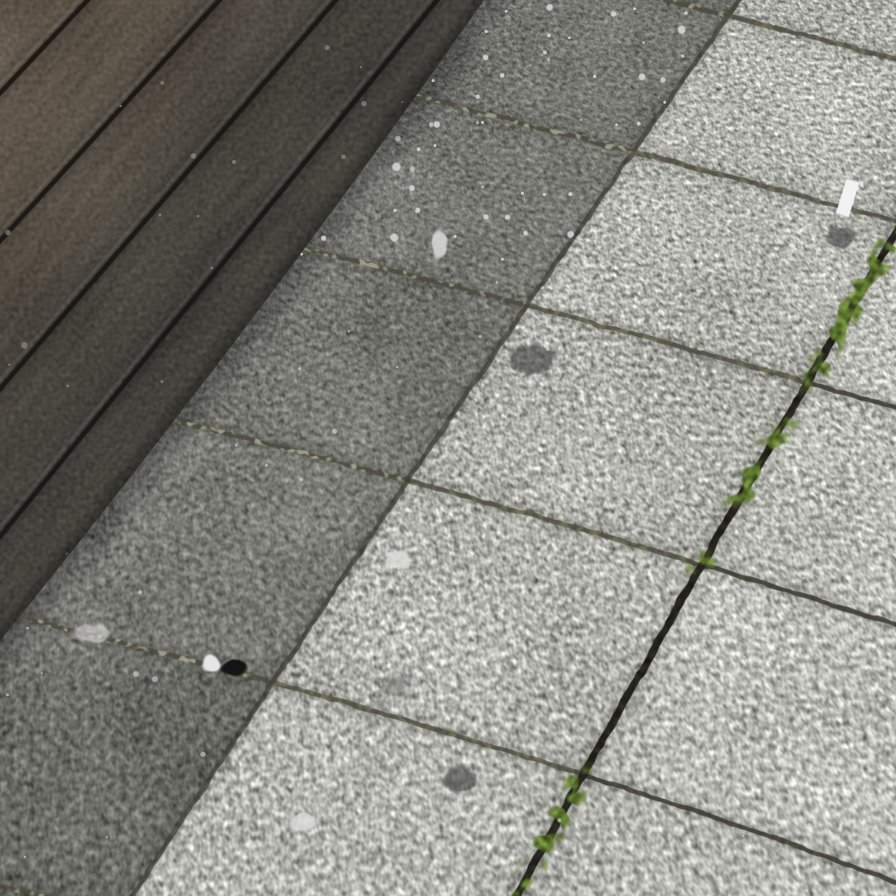
Reproduce this texture procedurally as a WebGL 1 fragment shader.

```glsl
precision highp float;
// Weathered concrete paving slabs with mossy joints beside a dark timber wall.
#define GRAIN_SCALE 165.0
#define JOINT_WIDTH 0.0026
#define GAP_WIDTH 0.0042
#define LIGHT_SLAB vec3(0.695, 0.695, 0.675)
#define SHADE_SLAB vec3(0.475, 0.475, 0.455)
#define WOOD_HIGH vec3(0.375, 0.335, 0.29)
#define WOOD_LOW vec3(0.265, 0.26, 0.235)
#define MOSS vec3(0.37, 0.48, 0.17)
#define SOIL vec3(0.19, 0.18, 0.14)

uniform vec2 u_resolution;

vec2 hash2(vec2 p) {
  return fract(sin(vec2(dot(p, vec2(127.1, 311.7)), dot(p, vec2(269.5, 183.3)))) * 43758.5);
}

float corner(vec2 cell, vec2 f, vec2 o) {
  return dot(hash2(cell + o) * 2.0 - 1.0, f - o);
}

// Gradient noise, centred on zero
float noise(vec2 p) {
  vec2 i = floor(p), f = fract(p), w = f * f * (3.0 - 2.0 * f), e = vec2(1, 0);
  return mix(mix(corner(i, f, e.yy), corner(i, f, e.xy), w.x),
             mix(corner(i, f, e.yx), corner(i, f, e.xx), w.x), w.y);
}

// Randomly placed flecks, one per occupied cell
float flecks(vec2 p, float scale, float density) {
  vec2 q = p * scale, cell = floor(q), r = hash2(cell + 17.0);
  float radius = 0.07 + 0.16 * r.y * r.y;
  vec2 d = fract(q) - 0.3 - 0.4 * hash2(cell + 5.0);
  return step(r.x, density) * (1.0 - smoothstep(radius * 0.6, radius * 1.2, length(d)));
}

// Irregular stain: centre in xy, radii in zw
float blot(vec2 p, vec4 s) {
  return 1.0 - smoothstep(0.75, 1.15, length((p - s.xy) / s.zw) + 0.5 * noise(p * 75.0));
}

float band(float y, float lo, float hi) {
  return smoothstep(lo - 0.012, lo + 0.008, y) * (1.0 - smoothstep(hi - 0.008, hi + 0.012, y));
}

float stroke(float d, float halfWidth, float px) {
  return 1.0 - smoothstep(halfWidth - px, halfWidth + px, abs(d));
}

// Long edges as x for a given depth y, measured from the top
float wallFoot(float y) { return 0.54 - 0.7 * y - 0.077 * y * y; }
float shadeEdge(float y) { y -= 0.0104; return 0.818 - 0.704 * y + 0.027 * y * y; }
float mossEdge(float y) { y -= 0.26; return 1.0 - 0.6 * y + 0.038 * y * y; }

vec3 timber(vec2 p, float px) {
  float height = wallFoot(p.y) - p.x;
  vec2 along = vec2(dot(p, vec2(0.66, -0.75)), dot(p, vec2(0.75, 0.66)));
  vec3 col = mix(WOOD_LOW, WOOD_HIGH, smoothstep(0.08, 0.45, height));
  col *= 1.0 + 0.16 * noise(along * vec2(12, 90)) + 0.2 * noise(along * vec2(6, 14));
  col += 0.09 * noise(p * 190.0);
  // Grooves between boards
  for (int i = 0; i < 4; i++) {
    float n = float(i);
    vec2 inv = 1.0 / vec2(0.098 + 0.147 * n - 0.0085 * n * (n - 1.0), 0.104 + 0.165 * n);
    float d = (dot(p, inv) - 1.0) / length(inv);
    col *= 1.0 - 0.28 * exp(-abs(d) * 110.0);
    col = mix(col, vec3(0.09, 0.085, 0.075), 0.9 * stroke(d, 0.0026, px));
    col += 0.06 * stroke(d + 0.0065, 0.002, px);
  }
  col = mix(col, vec3(0.6), 0.6 * flecks(p, 48.0, 0.05));
  return col * (0.72 + 0.28 * smoothstep(0.0, 0.025, height));
}

vec3 paving(vec2 p, float px) {
  float wobble = 0.003 * noise(p * 38.0) + 0.0015 * noise(p * 110.0);
  float dShade = (p.x - shadeEdge(p.y)) * 0.82 + wobble;
  float dMoss = (p.x - mossEdge(p.y)) * 0.86 + wobble;
  float lit = smoothstep(-0.002, 0.003, dShade), right = step(0.0, dMoss);

  // Cross joints: nearest distance and slab row
  float row = 0.0, dCross = 1.0;
  for (int i = 0; i < 6; i++) {
    float k = float(i), v = k - 3.0;
    float y0 = 0.5365 + 0.2094 * v / (1.0 - 0.0703 * v), dx = p.x - shadeEdge(y0);
    float d = (p.y - y0 - (0.255 + 0.005 * k) * dx - 0.016 * k * dx * dx) * 0.965 + wobble;
    row += step(0.0, d);
    dCross = min(dCross, abs(d));
  }

  // Slab tone and aggregate grain, coarser towards the front
  vec2 g = p / (0.8 + 0.35 * p.y) * GRAIN_SCALE;
  float grain = noise(g * vec2(0.85, 1.1)) + 0.7 * noise(g * 1.75 + 31.0);
  float tone = 0.05 * hash2(vec2(row, step(0.0, dShade) + right)).x - 0.025 + 0.02 * right;
  tone += 0.07 * noise(p * 7.0) + 0.06 * noise(p * 23.0);
  tone -= 0.05 * (1.0 - lit) * smoothstep(0.68, 0.8, p.y);
  vec3 col = mix(SHADE_SLAB, LIGHT_SLAB, lit) + tone + grain * mix(0.25, 0.42, lit);
  col *= 0.72 + 0.28 * smoothstep(0.0, 0.05, p.x - wallFoot(p.y));

  // Gum and pale droppings
  float gum = max(blot(p, vec4(0.594, 0.401, 0.026, 0.018)), blot(p, vec4(0.512, 0.87, 0.018, 0.017)));
  gum = max(gum, blot(p, vec4(0.938, 0.264, 0.017, 0.012)));
  gum = max(gum, 0.5 * blot(p, vec4(0.443, 0.765, 0.02, 0.012)));
  col = mix(col, vec3(0.37) + 0.1 * grain, 0.85 * gum);
  float pale = flecks(p, 40.0, 0.28 * (1.0 - lit) * (1.0 - smoothstep(0.22, 0.36, p.y)));
  pale = max(pale, 0.7 * flecks(p + 3.0, 55.0, 0.03));
  pale = max(pale, blot(p, vec4(0.446, 0.624, 0.014, 0.011)));
  pale = max(pale, blot(p, vec4(0.339, 0.918, 0.013, 0.011)));
  pale = max(pale, blot(p, vec4(0.491, 0.272, 0.009, 0.016)));
  pale = max(pale, 0.7 * blot(p, vec4(0.102, 0.707, 0.022, 0.01)));

  // Gritty joints and the open mossy gap
  float grit = noise(p * 120.0 + 9.0);
  vec3 filler = mix(SOIL + 0.11, vec3(0.42, 0.41, 0.28), smoothstep(-0.1, 0.3, grit));
  filler = mix(filler, vec3(0.66, 0.65, 0.56), (1.0 - lit) * smoothstep(0.0, 0.3, grit));
  col *= 1.0 - 0.22 * exp(-min(dCross, abs(dShade)) * 170.0);
  col = mix(col, mix(filler, SOIL, 0.7 * right), 0.85 * stroke(dCross, JOINT_WIDTH, px));
  col = mix(col, SOIL + 0.09 + 0.15 * grit, 0.85 * stroke(dShade, JOINT_WIDTH, px));
  col *= 1.0 - 0.25 * exp(-abs(dMoss) * 120.0);
  col = mix(col, SOIL * 0.75 + 0.1 * grit, stroke(dMoss, GAP_WIDTH, px));
  float clump = band(p.y, 0.26, 0.43) + band(p.y, 0.47, 0.56) + band(p.y, 0.62, 0.635) + band(p.y, 0.86, 1.0);
  float leaf = smoothstep(-0.05, 0.16, noise(p * 58.0) + 0.12 - abs(dMoss) * 15.0);
  leaf *= min(clump, 1.0) * (1.0 - smoothstep(0.009, 0.018, abs(dMoss)));
  col = mix(col, MOSS * (1.0 + 0.9 * noise(p * 130.0)), 0.9 * leaf);

  // Loose litter
  col = mix(col, vec3(0.86), 0.85 * pale);
  col = mix(col, vec3(0.9), blot(p, vec4(0.236, 0.741, 0.012, 0.009)));
  col = mix(col, vec3(0.08), blot(p, vec4(0.261, 0.746, 0.015, 0.009)));
  vec2 s = p - vec2(0.946, 0.221);
  vec2 box = abs(mat2(0.955, -0.296, 0.296, 0.955) * s) - vec2(0.0075, 0.02);
  return mix(col, vec3(0.95), 1.0 - smoothstep(-px, px, max(box.x, box.y)));
}

void main() {
  vec2 p = gl_FragCoord.xy / u_resolution;
  p.y = 1.0 - p.y;
  float px = 1.0 / u_resolution.y;
  float ground = smoothstep(-px, px, p.x - wallFoot(p.y));
  gl_FragColor = vec4(clamp(mix(timber(p, px), paving(p, px), ground), 0.0, 1.0), 1.0);
}
```
